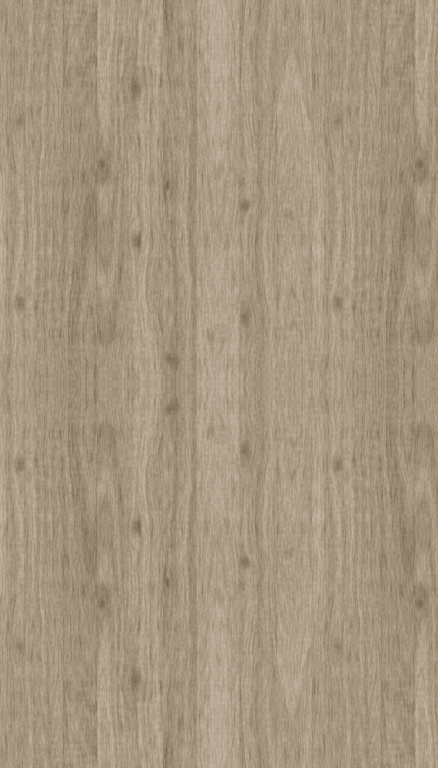
Write a Shadertoy shader that draws this texture.

```glsl
// Pale oak veneer: nine uneven vertical planks repeat sideways, mirrored about mid-height.
// Each plank has growth rings around its own heart, bent by knots, with gradient-noise
// fibres and pores stretched along the grain. Lengths are fractions of the canvas height.

const vec3 DARK_OAK  = vec3(0.57, 0.50, 0.41);
const vec3 LIGHT_OAK = vec3(0.71, 0.65, 0.57);
const float PERIOD = 0.414;        // width of one set of planks
const float FIRST_EDGE = -0.008;   // left edge of the first set

// Per plank: left edge, tone, heart offset from plank centre, heart height
const vec4 PLANKS[9] = vec4[9](
    vec4(0.000,  0.00, -0.030, 0.20), vec4(0.040, -0.10,  0.035,  0.10),
    vec4(0.090, -0.28,  0.016, 0.00), vec4(0.134,  0.00, -0.010,  0.50),
    vec4(0.174,  0.10,  0.030, 0.30), vec4(0.220, -0.15, -0.030,  0.10),
    vec4(0.264,  0.24,  0.000, 0.45), vec4(0.320, -0.05,  0.030,  0.20),
    vec4(0.369,  0.15, -0.004, -0.10));

// Per knot: x, height above the mirror line, radius
const vec3 KNOTS[9] = vec3[9](
    vec3(0.034, 0.108, 0.010), vec3(0.034, 0.342, 0.008), vec3(0.141, 0.285, 0.011),
    vec3(0.185, 0.388, 0.014), vec3(0.185, 0.186, 0.014), vec3(0.228, 0.035, 0.011),
    vec3(0.227, 0.258, 0.008), vec3(0.327, 0.234, 0.013), vec3(0.327, 0.086, 0.013));

vec2 randomGradient(vec2 cell) {
    float angle = 6.2832 * fract(sin(dot(cell, vec2(127.1, 311.7))) * 43758.5);
    return vec2(cos(angle), sin(angle));
}

float gradientNoise(vec2 p) {
    vec2 i = floor(p), f = p - i;
    vec2 s = f * f * f * (f * (f * 6.0 - 15.0) + 10.0);
    vec2 e = vec2(1.0, 0.0);
    float a = dot(randomGradient(i), f);
    float b = dot(randomGradient(i + e.xy), f - e.xy);
    float c = dot(randomGradient(i + e.yx), f - e.yx);
    float d = dot(randomGradient(i + e.xx), f - e.xx);
    return mix(mix(a, b, s.x), mix(c, d, s.x), s.y);
}

// Returns sideways grain displacement (x) and darkening (y) of one knot
vec2 knotEffect(vec2 p, vec3 knot) {
    vec2 offset = p - knot.xy;
    vec2 d = offset / (knot.z * vec2(1.0, 1.5));
    float reach = exp(-0.45 * dot(d, d));
    float core = exp(-5.0 * dot(d, d));
    return vec2(-0.8 * knot.z * tanh(d.x) * reach, 0.22 * reach + 0.75 * core);
}

// Brightness of the wood: 0 is dark oak, 1 is light oak
float woodTone(vec2 p) {
    p = vec2(mod(p.x - FIRST_EDGE, PERIOD), abs(p.y - 0.5));

    // Find the plank under p
    int id = 0;
    for (int i = 1; i < 9; i++) if (p.x >= PLANKS[i].x) id = i;
    vec4 plank = PLANKS[id];
    float right = id < 8 ? PLANKS[id + 1].x : PERIOD;
    float seed = float(id) * 17.3;

    // Bend the grain with slow waves and the knots of this plank
    float x = p.x + 0.009 * gradientNoise(vec2(p.x * 22.0 + seed, p.y * 7.0));
    x += 0.0025 * gradientNoise(vec2(p.x * 60.0 + seed, p.y * 25.0));
    float knotShade = 0.0;
    for (int i = 0; i < 9; i++) {
        if (KNOTS[i].x < plank.x || KNOTS[i].x > right) continue;
        vec2 effect = knotEffect(p, KNOTS[i]);
        x += effect.x;
        knotShade += effect.y;
    }

    // Elongated growth rings around the heart
    float heartX = 0.5 * (plank.x + right) + plank.z;
    float radius = length(vec2(x - heartX, 0.07 * (p.y - plank.w)));
    float rings = gradientNoise(vec2(radius * 250.0 + seed, p.y * 3.0));
    float bands = gradientNoise(vec2(radius * 75.0 + seed, p.y * 2.5));

    // Fibres, pores and faint cross-grain rays
    float fibre = gradientNoise(vec2(x * 480.0 + seed, p.y * 55.0));
    float grit = gradientNoise(vec2(p.x * 420.0 + seed, p.y * 230.0));
    float pores = smoothstep(0.12, 0.5, gradientNoise(vec2(radius * 400.0 + seed, p.y * 24.0)));
    float rays = gradientNoise(vec2(p.x * 45.0 + seed, p.y * 150.0))
               * smoothstep(-0.1, 0.4, gradientNoise(vec2(seed, p.y * 6.0)));

    // Soft seams between planks
    float edge = min(p.x - plank.x, right - p.x);
    float seam = exp(-edge / 0.0015);

    return 0.66 + plank.y + 0.55 * rings + 0.45 * bands + 0.6 * fibre + 0.4 * grit
         + 0.3 * rays - 0.42 * pores - 0.2 * seam - knotShade;
}

void mainImage(out vec4 fragColor, in vec2 fragCoord) {
    // Two samples across the grain smooth the plank edges
    float tone = 0.0;
    for (int i = 0; i < 2; i++) {
        vec2 shift = vec2(float(i) * 0.5 - 0.25, 0.0);
        tone += 0.5 * woodTone((fragCoord + shift) / iResolution.y);
    }
    fragColor = vec4(mix(DARK_OAK, LIGHT_OAK, clamp(tone, -0.8, 1.3)), 1.0);
}
```
